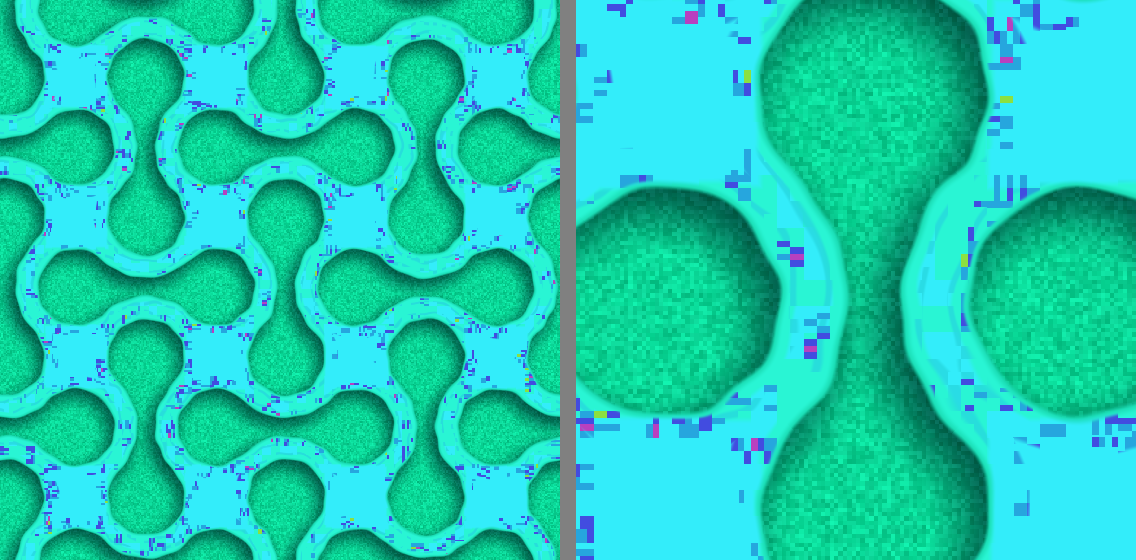
Left, the full canvas; right, a detail of the centre.
A three.js fragment shader for this pattern:

```glsl
// Interlocking sunken dumbbells, alternately upright and lying, in a raised cyan sheet with blocky speckles.
#define CELLS 4.0                     // dumbbells across and down, must be even
#define SHIFT vec2(0.045, -0.05)      // lattice offset, in cells
#define BULB 0.270                    // radius of a bulb
#define WAIST 0.436                   // radius of the concave waist arc
#define FLAT 0.225                    // half side of the flat cyan squares
#define SHADOW vec2(0.036, 0.050)     // offset towards the shading edge
#define BLOCKS 64.0                   // colour blocks across
#define GRAIN 384.0                   // floor grains across
#define LIT vec3(0.04, 0.84, 0.59)
#define DARK vec3(0.00, 0.36, 0.29)
#define CYAN vec3(0.20, 0.93, 0.98)
#define TEAL vec3(0.16, 0.96, 0.83)

varying vec2 vUv;

float hash(vec2 p) {
  vec3 q = fract(vec3(p.xyx) * 0.1031);
  q += dot(q, q.yzx + 33.33);
  return fract((q.x + q.y) * q.z);
}

// Position folded into one quarter of an upright dumbbell's cell
vec2 foldCell(vec2 p) {
  vec2 id = floor(p + 0.5);
  vec2 a = abs(p - id);
  return mod(id.x + id.y, 2.0) < 0.5 ? a : a.yx;
}

// Signed distance to the dumbbells, negative on the sunken floor
float dumbbells(vec2 p) {
  vec2 a = foldCell(p);
  float side = length(a - vec2(0.5, 0.0));
  float own = length(a - vec2(0.0, 0.5));
  if (a.x + a.y < 0.5) return min(side - BULB, WAIST - side);
  return min(side, own) - BULB;
}

// Slight unevenness of the cut, whole waves so that it wraps
float wobble(vec2 uv) {
  vec2 t = 6.2831853 * uv;
  return 0.004 * (sin(19.0 * t.x + 2.0 * sin(7.0 * t.y)) + sin(23.0 * t.y + 2.0 * sin(5.0 * t.x)));
}

vec3 floorColor(vec2 uv, vec2 p) {
  float shade = 1.0 - smoothstep(-0.08, 0.12, -dumbbells(p + SHADOW));
  float fine = hash(floor(uv * GRAIN)) - 0.5;
  float coarse = hash(floor(uv * GRAIN * 0.5) + 71.0) - 0.5;
  vec3 color = mix(LIT, DARK, shade);
  return color * (1.0 + 0.20 * fine + 0.10 * coarse) + vec3(0.06, 0.0, 0.04) * fine;
}

vec3 speckleColor(float pick) {
  if (pick < 0.55) return vec3(0.15, 0.65, 0.87);
  if (pick < 0.93) return vec3(0.26, 0.30, 0.88);
  return pick < 0.97 ? vec3(0.72, 0.25, 0.75) : vec3(0.55, 0.88, 0.25);
}

vec3 sheetColor(vec2 uv, vec2 p, float d) {
  vec2 block = floor(uv * BLOCKS);
  float pick = hash(block + 13.0);

  // Flat squares at the cell corners, and stray cyan blocks in the bands
  vec2 fromCorner = abs(fract(p) - 0.5);
  float square = max(fromCorner.x, fromCorner.y) - FLAT;
  float flatArea = 1.0 - smoothstep(-0.01, 0.01, square + 0.02 * (pick - 0.5));
  float stray = step(0.66, hash(block + 41.0)) * smoothstep(0.035, 0.05, d);
  vec3 color = mix(TEAL, CYAN, max(flatArea, stray));

  // Broken contour just inside the rim
  float contour = 1.0 - smoothstep(0.004, 0.014, abs(d - 0.045 - 2.0 * wobble(uv.yx)));
  float dash = step(0.45, hash(floor(uv * BLOCKS * 2.0) + 5.0));
  color = mix(color, vec3(0.15, 0.84, 0.87), 0.75 * contour * dash * (1.0 - flatArea));

  // Small upright or lying streaks, clustered by block along the rim
  vec2 streakGrid = pick < 0.5 ? vec2(4.0, 2.0) : vec2(2.0, 4.0);
  vec2 streak = floor(uv * BLOCKS * streakGrid);
  float rim = smoothstep(0.008, 0.018, d) * (1.0 - smoothstep(0.095, 0.11, d));
  float nearSquare = 1.0 - smoothstep(0.02, 0.10, abs(square));
  float cluster = step(hash(block + 97.0), 0.16 + 0.22 * nearSquare);
  float speck = cluster * rim * step(0.52, hash(streak + 29.0));
  return mix(color, speckleColor(hash(streak + 53.0)), speck);
}

void main() {
  vec2 p = vUv * CELLS - SHIFT;
  float d = dumbbells(p) + wobble(vUv);
  vec3 sheet = mix(vec3(0.10, 0.86, 0.70), sheetColor(vUv, p, d), smoothstep(0.0, 0.022, d));
  vec3 color = mix(floorColor(vUv, p), sheet, smoothstep(-0.007, 0.007, d));
  gl_FragColor = vec4(color, 1.0);
}
```
